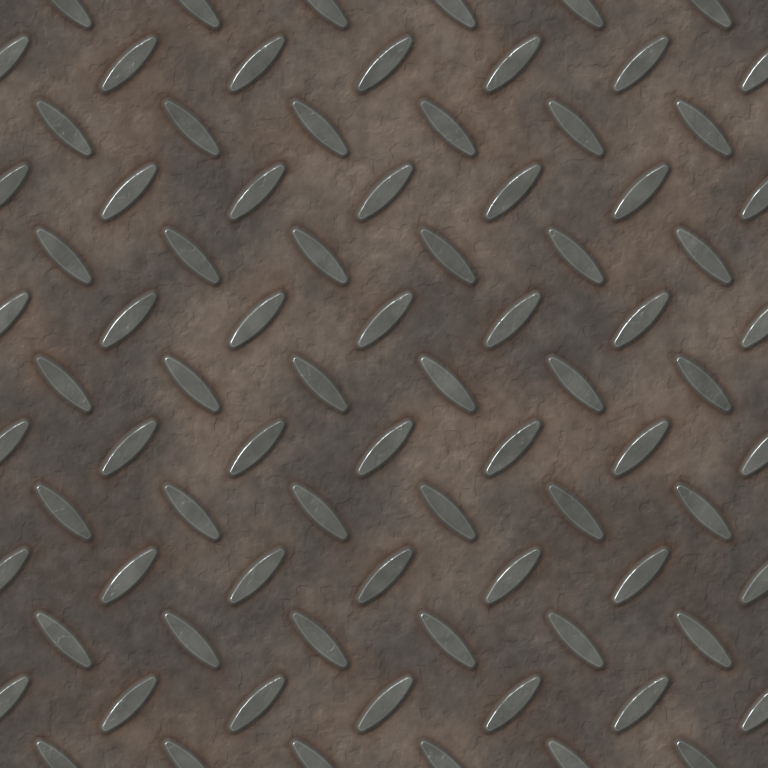
This texture is drawn by a Shadertoy shader. Its source:

```glsl
// Worn steel tread plate: crossed diagonal lugs on rusty, pitted metal, tiling seamlessly.

#define REPEATS 6.0          // lug pairs across and down
#define LUG_LENGTH 0.258     // half length of the lug core, in cells
#define LUG_WIDTH 0.043      // half width of the lug core, in cells
#define LUG_ROUND 0.062      // rounding of the lug outline, in cells
#define BEVEL 0.047          // width of the sloped lug side, in cells
#define LUG_HEIGHT 0.0050    // in canvas units
#define GRAIN 0.0024         // ground roughness, in canvas units
#define PIT_DEPTH 0.0007     // in canvas units
#define GLOSS 75.0

const vec3 DARK_STEEL = vec3(0.308, 0.292, 0.277);
const vec3 PALE_BROWN = vec3(0.432, 0.386, 0.348);
const vec3 RUST       = vec3(0.375, 0.295, 0.245);
const vec3 LUG_TOP    = vec3(0.372, 0.376, 0.358);
const vec3 LUG_SIDE   = vec3(0.345, 0.322, 0.297);
const vec3 SHINE      = vec3(0.600, 0.640, 0.650);
const vec3 LIGHT      = vec3(-0.51, 0.45, 0.74);

float hash(vec2 p) {
    vec3 q = fract(p.xyx * vec3(0.1031, 0.1030, 0.0973));
    q += dot(q, q.yzx + 33.33);
    return fract((q.x + q.y) * q.z);
}

// Value noise that wraps over the unit square
float noise(vec2 p, float period, float seed) {
    p *= period;
    vec2 i = floor(p), f = fract(p);
    f = f * f * f * (f * (f * 6.0 - 15.0) + 10.0);
    vec2 a = mod(i, period) + seed, b = mod(i + 1.0, period) + seed;
    return mix(mix(hash(a), hash(vec2(b.x, a.y)), f.x),
               mix(hash(vec2(a.x, b.y)), hash(b), f.x), f.y);
}

float fbm(vec2 p, float period, float seed, int octaves) {
    float sum = 0.0, total = 0.0, gain = 0.5;
    for (int i = 0; i < octaves; i++) {
        sum += gain * noise(p, period, seed + float(i) * 17.0);
        total += gain;
        gain *= 0.5;
        period *= 2.0;
    }
    return sum / total;
}

// Lens along the y axis with blunt, rounded tips
float lugDistance(vec2 p) {
    float radius = (LUG_LENGTH * LUG_LENGTH + LUG_WIDTH * LUG_WIDTH) / (2.0 * LUG_WIDTH);
    float offset = radius - LUG_WIDTH;
    p = abs(p);
    bool atTip = (p.y - LUG_LENGTH) * offset > p.x * LUG_LENGTH;
    float d = atTip ? length(p - vec2(0.0, LUG_LENGTH))
                    : length(p + vec2(offset, 0.0)) - radius;
    return d - LUG_ROUND;
}

// Signed distance to the nearest lug (x), in cells, and a random value for that lug (y)
vec2 lugs(vec2 uv) {
    vec2 nearest = vec2(1e3, 0.0);
    for (int k = 0; k < 2; k++) {
        float lean = k == 0 ? 1.0 : -1.0;
        vec2 q = uv * REPEATS + (k == 0 ? vec2(0.49, 0.0) : vec2(0.0, 0.5));
        vec2 cell = mod(floor(q), REPEATS);
        q = fract(q) - 0.5;
        q.x *= lean;
        float d = lugDistance(vec2(q.x - q.y, q.x + q.y) * 0.70711);
        if (d < nearest.x) nearest = vec2(d, hash(cell + 50.0 * float(k + 1)));
    }
    return nearest;
}

float raised(float d) { return smoothstep(0.004, -BEVEL, d); }

float height(vec2 uv) {
    float lug = raised(lugs(uv).x);
    float grain = GRAIN * fbm(uv, 52.0, 3.0, 4);
    float pits = PIT_DEPTH * smoothstep(0.56, 0.72, fbm(uv, 56.0, 91.0, 3));
    return LUG_HEIGHT * lug + (grain - pits) * mix(1.0, 0.4, lug);
}

vec3 plate(vec2 uv) {
    vec2 lug = lugs(uv);
    float top = raised(lug.x);

    // Ground: cloudy stains, rust patches and a rusty halo round each lug
    float stain = fbm(uv, 7.0, 7.0, 5);
    float patches = fbm(uv, 11.0, 41.0, 4);
    vec3 colour = mix(DARK_STEEL, PALE_BROWN, smoothstep(0.18, 0.82, stain));
    colour = mix(colour, RUST, 0.22 * smoothstep(0.48, 0.75, patches));
    float halo = exp(-max(lug.x, 0.0) * 28.0);
    colour = mix(colour, RUST, halo * (0.20 + 0.70 * patches));
    colour *= 0.89 + 0.22 * fbm(uv, 72.0, 23.0, 3);

    // Lug: brownish sides, dull top with uneven wear
    float wear = 0.82 + 0.26 * fbm(uv, 36.0, 67.0, 3) + 0.10 * lug.y;
    vec3 metal = mix(LUG_SIDE, LUG_TOP * wear, smoothstep(0.30, 0.95, top));
    colour = mix(colour, metal, smoothstep(0.004, -0.018, lug.x));

    // Relief lighting from the upper left
    vec2 e = vec2(0.0008, 0.0);
    float h = height(uv);
    vec2 slope = vec2(height(uv + e.xy) - h, height(uv + e.yx) - h) / e.x;
    vec3 normal = normalize(vec3(-slope, 1.0));
    vec3 light = normalize(LIGHT);
    colour *= 1.0 + 0.42 * (max(dot(normal, light), 0.0) / light.z - 1.0);
    colour *= 1.0 - 0.16 * exp(-abs(lug.x) * 45.0);
    float shine = pow(max(dot(normal, normalize(light + vec3(0, 0, 1))), 0.0), GLOSS);
    shine *= 0.25 + 1.1 * smoothstep(0.35, 0.65, fbm(uv, 60.0, 77.0, 2));
    float rim = smoothstep(0.011, 0.0, abs(lug.x + 0.040));
    return colour + SHINE * smoothstep(0.6, 0.9, top) * (0.85 * shine + 0.10 * rim);
}

void mainImage(out vec4 fragColor, in vec2 fragCoord) {
    vec3 sum = vec3(0.0);
    for (int i = 0; i < 4; i++) {  // 2 x 2 samples per pixel
        vec2 jitter = (vec2(i & 1, i >> 1) - 0.5) * 0.5;
        sum += plate((fragCoord + jitter) / iResolution.xy);
    }
    fragColor = vec4(sum * 0.25, 1.0);
}
```
